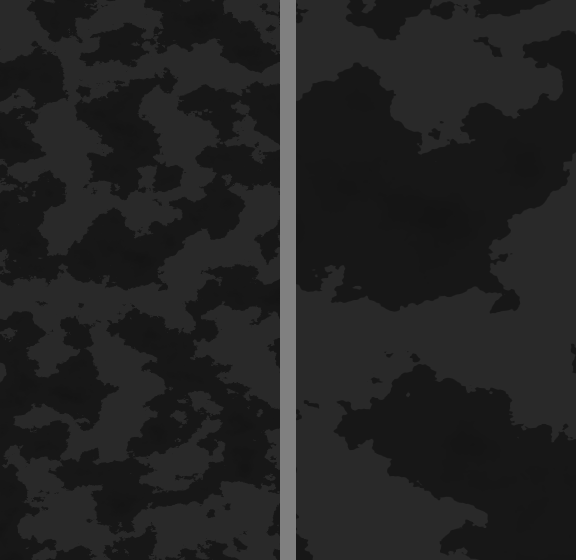
Left: the whole. Right: its middle third, enlarged.
This pattern is drawn by a Shadertoy shader. Its source:

```glsl
// Two-tone charcoal camouflage: ragged blotches, slightly wider than tall.
// Fractal gradient noise is cut at a threshold, which gives broad patches
// with crumbly shores; the dark tone deepens a little away from the edges.

const vec3 DARK  = vec3(0.092);
const vec3 DEEP  = vec3(0.080);
const vec3 LIGHT = vec3(0.162);

const vec2  BLOTCH_FREQ = vec2(4.7, 6.2); // cells per canvas width
const int   OCTAVES     = 6;
const float GAIN        = 0.52;
const float THRESHOLD   = 0.02;

// Integer hash of a lattice cell, mapped to 0..1
float hash(ivec2 cell) {
    uvec2 q = uvec2(cell) * uvec2(1597334673u, 3812015801u);
    uint h = (q.x ^ q.y) * 1597334673u;
    h ^= h >> 15;
    h *= 2246822519u;
    h ^= h >> 13;
    return float(h >> 8) / 16777216.0;
}

// Contribution of one lattice corner: random unit gradient dot offset
float corner(ivec2 cell, vec2 offset) {
    float angle = 6.28318 * hash(cell);
    return dot(vec2(cos(angle), sin(angle)), offset);
}

// Gradient noise with quintic blending, roughly -0.7..0.7
float gradientNoise(vec2 p) {
    ivec2 i = ivec2(floor(p));
    vec2 f = fract(p);
    vec2 u = f * f * f * (f * (f * 6.0 - 15.0) + 10.0);
    float bottom = mix(corner(i, f),
                       corner(i + ivec2(1, 0), f - vec2(1.0, 0.0)), u.x);
    float top = mix(corner(i + ivec2(0, 1), f - vec2(0.0, 1.0)),
                    corner(i + ivec2(1, 1), f - vec2(1.0, 1.0)), u.x);
    return mix(bottom, top, u.y);
}

// Sum of octaves, each turned and shifted to hide the lattice
float fractalNoise(vec2 p, int octaves, float gain) {
    const mat2 TURN = mat2(0.8, 0.6, -0.6, 0.8);
    float sum = 0.0;
    float amplitude = 1.0;
    for (int k = 0; k < octaves; k++) {
        sum += amplitude * gradientNoise(p);
        p = TURN * p * 2.03 + vec2(17.3, 9.1);
        amplitude *= gain;
    }
    return sum;
}

void mainImage(out vec4 fragColor, in vec2 fragCoord) {
    vec2 uv = fragCoord / iResolution.x;
    float field = fractalNoise(uv * BLOTCH_FREQ + vec2(5.4, 12.7), OCTAVES, GAIN)
                - THRESHOLD;

    // Antialiased cut between the two tones
    float edge = clamp(fwidth(field) * 0.6, 0.002, 0.06);
    float patchMask = smoothstep(-edge, edge, field);

    // Dark ground sinks slightly in the middle of its pools
    vec3 ground = mix(DARK, DEEP, smoothstep(0.15, 0.7, -field));

    fragColor = vec4(mix(ground, LIGHT, patchMask), 1.0);
}
```
